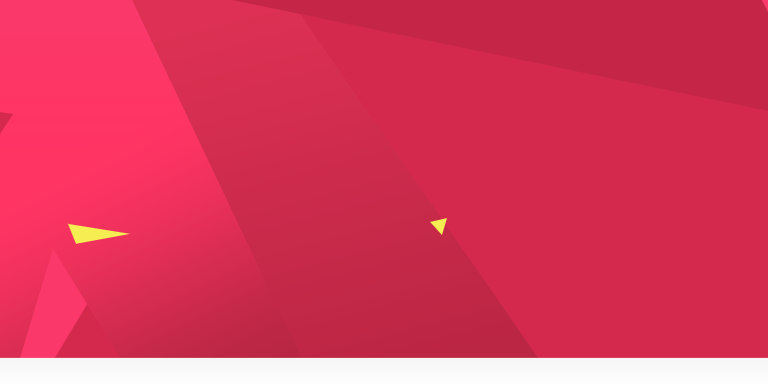
This background is drawn by a WebGL 2 fragment shader. Its source:

```glsl
#version 300 es
precision highp float;

uniform vec2 u_resolution;
out vec4 fragColor;

#define FLOOR_HEIGHT 0.068
#define HOT_PINK vec3(1.00, 0.205, 0.39)
#define SOFT_PINK vec3(0.98, 0.22, 0.415)
#define CRIMSON vec3(0.83, 0.16, 0.30)
#define DARK_CRIMSON vec3(0.772, 0.15, 0.28)
#define DEEP_RED vec3(0.72, 0.15, 0.265)
#define BAND_TOP vec3(0.87, 0.19, 0.33)
#define BAND_BOTTOM vec3(0.735, 0.148, 0.265)
#define YELLOW vec3(0.96, 0.93, 0.32)
#define PAPER vec3(0.99)

// Signed distance to a line, positive on the left of a -> b
float side(vec2 p, vec2 a, vec2 b) {
    vec2 d = normalize(b - a);
    return dot(p - a, vec2(-d.y, d.x));
}

// Signed distance bound of a clockwise triangle, negative inside
float triangle(vec2 p, vec2 a, vec2 b, vec2 c) {
    return max(side(p, a, b), max(side(p, b, c), side(p, c, a)));
}

// Antialiased coverage of the negative side
float cover(float d) {
    return clamp(0.5 - d * u_resolution.y, 0.0, 1.0);
}

void main() {
    // Canvas units: x from 0 to 2, y from 0 to 1
    vec2 p = gl_FragCoord.xy / u_resolution * vec2(2.0, 1.0);

    // Flat right panel
    vec3 color = CRIMSON;

    // Shaded diagonal band
    float bandShade = clamp(dot(p, vec2(0.25, -0.97)) + 0.80, 0.0, 1.0);
    float band = side(p, vec2(0.781, 0.964), vec2(1.401, 0.068));
    color = mix(color, mix(BAND_TOP, BAND_BOTTOM, bandShade), cover(band));

    // Dark wedge across the top
    float wedge = side(p, vec2(0.604, 1.0), vec2(2.0, 0.711));
    color = mix(color, DARK_CRIMSON, cover(-wedge));

    // Glowing left panel
    float fall = smoothstep(-0.45, 0.32, dot(p, vec2(0.45, -0.9)));
    vec3 glow = mix(HOT_PINK, SOFT_PINK, smoothstep(0.6, 1.0, p.y));
    float panel = side(p, vec2(0.344, 1.0), vec2(0.786, 0.068));
    color = mix(color, mix(glow, DEEP_RED, fall), cover(panel));

    // Folded shard: lit face and shaded face
    float shard = triangle(p, vec2(0.138, 0.352), vec2(0.313, 0.068), vec2(0.052, 0.068));
    float fold = side(p, vec2(0.227, 0.208), vec2(0.143, 0.068));
    color = mix(color, mix(SOFT_PINK, CRIMSON, cover(-fold)), cover(shard));

    // Small corner chips
    float darkChip = triangle(p, vec2(-0.02, 0.711), vec2(0.034, 0.703), vec2(-0.02, 0.62));
    color = mix(color, CRIMSON, cover(darkChip));
    float pinkChip = side(p, vec2(1.984, 1.0), vec2(2.0, 0.969));
    color = mix(color, SOFT_PINK, cover(-pinkChip));

    // Yellow confetti
    float confetti = min(
        triangle(p, vec2(0.177, 0.417), vec2(0.339, 0.391), vec2(0.198, 0.365)),
        triangle(p, vec2(1.120, 0.422), vec2(1.164, 0.432), vec2(1.151, 0.388)));
    color = mix(color, YELLOW, cover(confetti));

    // Pale floor with a faint shadow under the edge
    vec3 paper = PAPER - 0.025 * smoothstep(0.0, FLOOR_HEIGHT, p.y);
    color = mix(color, paper, cover(p.y - FLOOR_HEIGHT));

    fragColor = vec4(color, 1.0);
}
```
